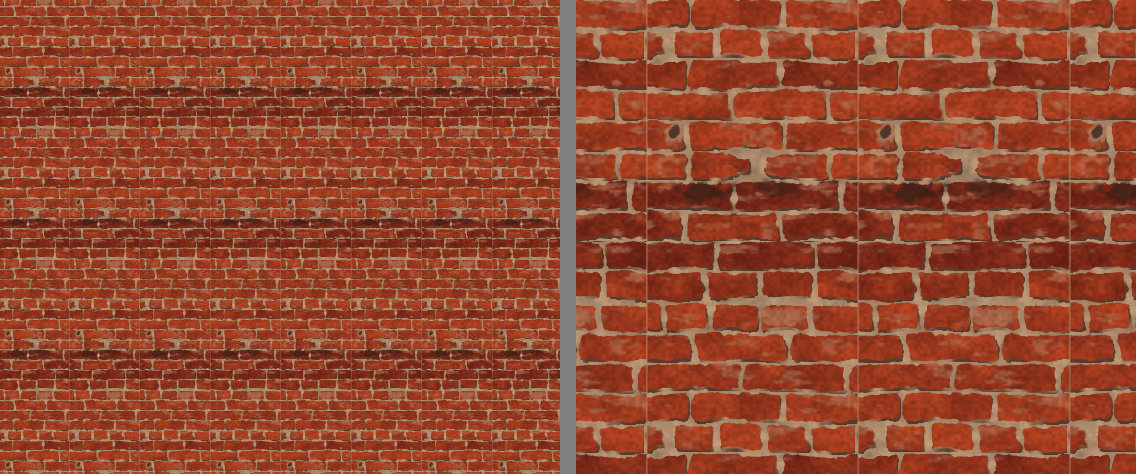
Left, the full canvas; right, a detail of the centre.
This texture is drawn by a WebGL 2 fragment shader. Its source:

```glsl
#version 300 es
precision highp float;
// Weathered brick wall: one block of 13 courses is repeated about 8 times across
// and 3.6 times down. Each course is split into rounded boxes with ragged edges,
// then toned with value noise, chalky smears, soot and shadows below the bricks.

uniform vec2 u_resolution;
out vec4 fragColor;

// Lengths are measured in brick courses.
const float COURSES_DOWN = 46.94;
const float COURSES_ACROSS = 55.45;
const vec2 TILE = vec2(6.98, 13.0);
const vec2 TILE_OFFSET = vec2(0.12, 2.40);

const vec3 BRICK = vec3(0.675, 0.250, 0.125);
const vec3 BURNT = vec3(0.430, 0.135, 0.085);
const vec3 CHALK = vec3(0.660, 0.430, 0.320);
const vec3 MORTAR = vec3(0.680, 0.550, 0.430);
const vec3 SHADOW = vec3(0.270, 0.150, 0.110);
const vec3 SOOT = vec3(0.190, 0.120, 0.090);

// Per course, top down: first joint, joint spacing (in tile widths), darkness.
const vec3 COURSE[13] = vec3[13](
  vec3(0.33, 0.47, 0.85), vec3(0.27, 0.26, 0.45), vec3(0.07, 0.235, 0.30),
  vec3(0.22, 0.46, 0.20), vec3(0.45, 0.50, 0.32), vec3(0.20, 0.45, 0.12),
  vec3(0.11, 0.22, 0.12), vec3(0.19, 0.44, 0.58), vec3(0.41, 0.45, 0.25),
  vec3(0.19, 0.46, 0.12), vec3(0.20, 0.33, 0.28), vec3(0.42, 0.50, 0.70),
  vec3(0.17, 0.46, 0.52));

float hash(vec2 p) {
  vec3 h = fract(p.xyx * 0.1031);
  h += dot(h, h.yzx + 33.33);
  return fract((h.x + h.y) * h.z);
}

float noise(vec2 p) {
  vec2 i = floor(p), f = fract(p);
  f = f * f * (3.0 - 2.0 * f);
  return mix(mix(hash(i), hash(i + vec2(1, 0)), f.x),
             mix(hash(i + vec2(0, 1)), hash(i + vec2(1, 1)), f.x), f.y);
}

float fbm(vec2 p) {
  float sum = 0.0, amp = 0.53;
  for (int i = 0; i < 4; i++) {
    sum += amp * noise(p);
    p = p * 2.03 + 17.7;
    amp *= 0.5;
  }
  return sum;
}

float roundBox(vec2 p, vec2 halfSize, float radius) {
  vec2 d = abs(p) - halfSize + radius;
  return length(max(d, 0.0)) + min(max(d.x, d.y), 0.0) - radius;
}

float coverage(float dist, float blur) {
  return 1.0 - smoothstep(-blur, blur, dist);
}

// Soft elliptical stain, broken up by the given grain.
float stain(vec2 p, vec2 center, vec2 size, float grain) {
  float r = length((p - center) / size) + (grain - 0.5) * 1.4;
  return 1.0 - smoothstep(0.55, 1.05, r);
}

// Left and right end of the brick at x, in tile widths; z is its index.
vec3 brickSpan(float x, vec3 course) {
  float index = max(0.0, ceil((x - course.x) / course.y));
  float right = course.x + index * course.y;
  float left = index < 0.5 ? -0.1 : right - course.y;
  return vec3(left, right > 0.98 ? 1.1 : right, index);
}

vec3 wall(vec2 p, float pixel) {
  float grain = fbm(p * 3.1 + 5.0);
  float speckle = noise(p * 9.0 + 40.0);

  // Uneven courses and joints.
  vec2 q = p + 0.16 * (vec2(noise(p * 1.3 + 11.0), noise(p * 1.1 + 31.0)) - 0.5);
  float row = mod(floor(q.y), TILE.y);
  vec3 course = COURSE[int(row)];
  vec3 span = brickSpan(q.x / TILE.x, course);
  vec2 center = vec2((span.x + span.y) * 0.5 * TILE.x, 0.5);
  vec2 halfSize = vec2((span.y - span.x) * 0.5 * TILE.x, 0.5) - vec2(0.10, 0.085);
  vec2 local = vec2(q.x, fract(q.y)) - center;

  // Places where the mortar spills over the bricks.
  float spill = stain(p, vec2(3.5, 10.45), vec2(1.0, 0.6), grain);
  spill = max(spill, 0.8 * stain(p, vec2(0.5, 6.6), vec2(0.5, 0.7), grain));
  spill = max(spill, 0.7 * stain(p, vec2(4.6, 1.98), vec2(2.2, 0.22), grain));
  float ragged = (grain - 0.5) * 0.22 + spill * 0.2;
  float body = coverage(roundBox(local, halfSize, 0.1) + ragged, pixel);
  float shade = coverage(roundBox(local - vec2(0.05, 0.10), halfSize, 0.1) + ragged, pixel);

  // Fired clay: tone per brick, mottling, then chalk near the top edge.
  float tone = course.z + 0.45 * (hash(vec2(span.z, row) + 3.0) - 0.5);
  tone += 1.1 * (fbm(p * vec2(1.2, 1.9) + 23.0) - 0.5);
  vec3 clay = mix(BRICK, BURNT, clamp(tone, 0.0, 1.0));
  float chalk = smoothstep(0.55, 0.80, fbm(p * vec2(1.5, 3.2) + 71.0) - 0.18 * local.y);
  chalk = max(0.65 * chalk, 0.8 * stain(p, vec2(4.5, 2.5), vec2(0.75, 0.45), grain));
  clay = mix(clay, CHALK, chalk) * (0.88 + 0.24 * speckle);

  // Mortar with broken shadows below and beside each brick.
  vec3 joint = MORTAR * (0.76 + 0.42 * grain);
  joint = mix(joint, SHADOW, shade * smoothstep(0.25, 0.6, noise(p * 1.7 + 53.0)) * 0.8);
  vec3 color = mix(joint, clay, body);

  // Soot on the dark course and a pitted brick end.
  float soot = stain(p, vec2(1.9, 11.4), vec2(1.1, 0.42), grain);
  soot = max(soot, 0.7 * stain(p, vec2(4.4, 11.3), vec2(1.0, 0.35), grain));
  color = mix(color, SOOT, 0.7 * soot);
  color = mix(color, MORTAR, 0.75 * stain(p, vec2(0.95, 9.5), vec2(0.45, 0.5), grain));
  color = mix(color, SOOT, 0.75 * stain(p, vec2(0.90, 9.45), vec2(0.22, 0.28), grain));

  // Thin pale seam between neighbouring tiles.
  float seam = min(p.x, TILE.x - p.x);
  return mix(color, MORTAR, 0.5 * coverage(seam - 0.03, pixel));
}

void main() {
  vec2 uv = gl_FragCoord.xy / u_resolution;
  vec2 p = vec2(uv.x * COURSES_ACROSS, (1.0 - uv.y) * COURSES_DOWN) + TILE_OFFSET;
  float pixel = 0.6 * COURSES_DOWN / u_resolution.y;
  fragColor = vec4(wall(mod(p, TILE), pixel), 1.0);
}
```
